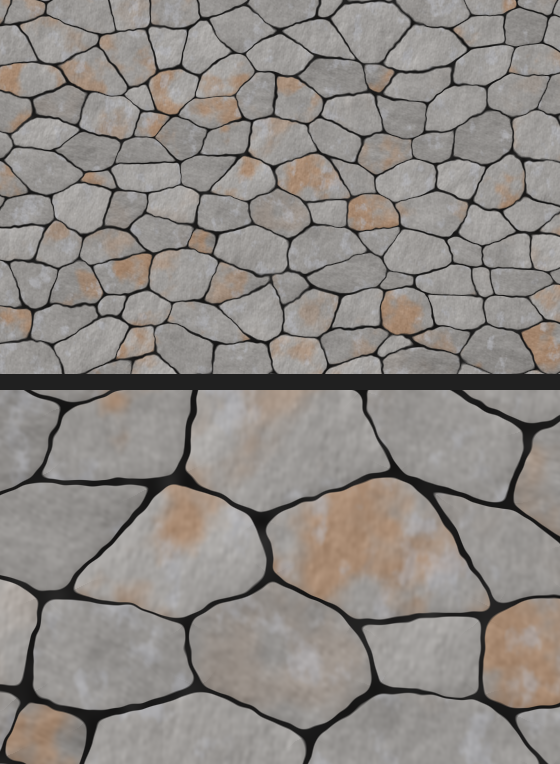
Top: the whole. Bottom: its middle third, enlarged.
Reproduce this texture procedurally as a WebGL 2 fragment shader.

```glsl
#version 300 es
precision highp float;
// Dry stone wall: irregular grey blocks with rust stains and thin dark gaps.

#define STONE_SIZE vec2(0.136, 0.094)
#define JITTER 0.62
#define SMALL_SHARE 0.22
#define GAP 0.0021
#define CORNER_SHARPNESS 260.0
#define RELIEF 0.46
#define STAIN 0.75
#define STONE_COLOR vec3(0.602, 0.592, 0.582)
#define STAIN_COLOR vec3(0.66, 0.51, 0.39)
#define PALE_COLOR vec3(0.69, 0.695, 0.72)
#define GAP_COLOR vec3(0.075, 0.073, 0.072)

uniform vec2 u_resolution;
out vec4 fragColor;

vec3 hash3(vec2 p) {
  vec3 q = fract(vec3(p.xyx) * vec3(0.1031, 0.1030, 0.0973));
  q += dot(q, q.yxz + 33.33);
  return fract((q.xxy + q.yzz) * q.zyx);
}

float noise(vec2 p) {
  vec2 i = floor(p), f = fract(p);
  f = f * f * (3.0 - 2.0 * f);
  float low = mix(hash3(i).x, hash3(i + vec2(1, 0)).x, f.x);
  float high = mix(hash3(i + vec2(0, 1)).x, hash3(i + vec2(1, 1)).x, f.x);
  return mix(low, high, f.y);
}

float fbm(vec2 p) {
  float sum = 0.0, gain = 0.5;
  for (int i = 0; i < 4; i++) {
    sum += gain * noise(p);
    p = mat2(0.8, 0.6, -0.6, 0.8) * p * 2.03 + 17.3;
    gain *= 0.5;
  }
  return sum;
}

vec2 noise2(vec2 p) {
  return vec2(noise(p), noise(p + 61.7)) - 0.5;
}

float rowShift(float row) {
  return 0.5 * mod(row, 2.0) + 0.3 * hash3(vec2(row, 91.0)).x;
}

// Stone centre in xy, size weight in z.
vec3 stoneSite(vec2 id) {
  vec3 h = hash3(id + 40.0);
  vec2 centre = id + 0.5 + JITTER * (h.xy - 0.5);
  centre.x += rowShift(id.y);
  float weight = h.z < SMALL_SHARE ? -0.28 : 0.16 * h.z;
  return vec3(centre, weight);
}

vec2 neighbour(vec2 q, int k) {
  float row = floor(q.y) + float(k / 5 - 2);
  return vec2(floor(q.x - rowShift(row)) + float(k % 5 - 2), row);
}

float power(vec2 q, vec3 site) {
  vec2 d = q - site.xy;
  return dot(d, d) - site.z;
}

// Rounded distance to the stone edge; also its id and outward edge normal.
float stoneEdge(vec2 p, out vec2 id, out vec2 normal) {
  vec2 q = p / STONE_SIZE;
  vec3 own = vec3(0.0);
  float best = 1e3;
  for (int k = 0; k < 25; k++) {
    vec2 cell = neighbour(q, k);
    vec3 site = stoneSite(cell);
    float d = power(q, site);
    if (d < best) { best = d; own = site; id = cell; }
  }
  float nearest = 1e3, sum = 0.0;
  normal = vec2(0, 1);
  for (int k = 0; k < 25; k++) {
    vec3 site = stoneSite(neighbour(q, k));
    vec2 across = (site.xy - own.xy) / STONE_SIZE;
    if (dot(across, across) < 1e-4) continue;
    float d = (power(q, site) - best) / (2.0 * length(across));
    sum += exp(-CORNER_SHARPNESS * d);
    if (d < nearest) { nearest = d; normal = normalize(across); }
  }
  return -log(max(sum, 1e-20)) / CORNER_SHARPNESS;
}

// Rough split face, with the grain turned differently on every stone.
float roughFace(vec2 p, vec3 look) {
  float a = 0.4 + 1.6 * look.x;
  vec2 q = mat2(cos(a), sin(a), -sin(a), cos(a)) * p + look.yz * 7.0;
  return fbm(q * vec2(20.0, 32.0)) + 0.35 * abs(noise(q * vec2(13.0, 24.0)) - 0.5);
}

void main() {
  vec2 p = gl_FragCoord.xy / u_resolution.y;
  float pixel = 1.0 / u_resolution.y;

  // Sagging courses and chipped outlines
  vec2 bent = p + 0.075 * noise2(p * 3.1 + 5.0);
  bent += 0.009 * noise2(p * 28.0) + 0.0035 * noise2(p * 85.0);
  vec2 id, normal;
  float edge = stoneEdge(bent + 3.0, id, normal);
  vec3 look = hash3(id + 170.0);

  // Face tone, stains and pale scratches
  vec3 color = STONE_COLOR + 0.085 * (look.x - 0.5);
  color += 0.13 * (fbm(p * 9.0 + look.yz * 20.0) - 0.47);
  float blotch = fbm(p * 13.0 + look.zx * 30.0);
  float rust = smoothstep(0.44, 0.68, blotch) * smoothstep(0.3, 0.95, look.y);
  color = mix(color, STAIN_COLOR, STAIN * rust);
  float pale = smoothstep(0.54, 0.74, fbm(p * vec2(34.0, 26.0) + look.xy * 40.0));
  color = mix(color, PALE_COLOR, 0.55 * pale);

  // Light from the upper left
  vec2 stepToLight = vec2(-0.0022, 0.0034);
  float slope = roughFace(p, look) - roughFace(p + stepToLight, look);
  color += RELIEF * slope + 0.035 * (noise(p * 210.0) - 0.5);
  float rim = exp(-max(edge, 0.0) / 0.006);
  color += rim * (0.065 * dot(normal, vec2(-0.35, 0.94)) - 0.03);

  // Dark gaps of uneven width
  float gap = GAP * (0.35 + 1.4 * noise(p * 19.0 + 8.0));
  float cover = smoothstep(-pixel, pixel, edge - gap);
  vec3 hollow = GAP_COLOR + 0.12 * noise(p * 60.0) * noise(p * 15.0);
  fragColor = vec4(clamp(mix(hollow, color, cover), 0.0, 1.0), 1.0);
}
```
